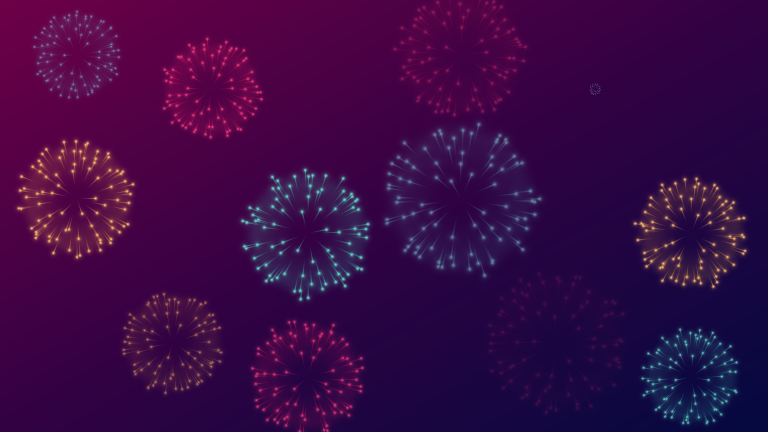
Give the GLSL for this background, as a Shadertoy shader.

```glsl
#define COLUMNS 4
#define ROWS 3
#define SPARKS 84
#define TRAIL_LENGTH 0.30
#define TRAIL_OPACITY 0.55
#define HEAD_SIZE 0.025
#define HALO_OPACITY 0.15
#define GOLD vec3(1.00, 0.68, 0.32)
#define PINK vec3(0.93, 0.10, 0.40)
#define TEAL vec3(0.30, 0.85, 0.76)
#define SLATE vec3(0.42, 0.52, 0.70)

float hash(vec2 p) {
    vec3 q = fract(p.xyx * 0.1031);
    q += dot(q, q.yzx + 33.33);
    return fract((q.x + q.y) * q.z);
}

// Diagonal dusk gradient, from upper left to lower right
vec3 nightSky(vec2 uv) {
    float t = 0.5 * (uv.x + 1.0 - uv.y);
    vec3 magenta = vec3(0.43, 0.0, 0.28);
    vec3 violet = vec3(0.195, 0.005, 0.26);
    vec3 navy = vec3(0.015, 0.035, 0.25);
    return t < 0.5 ? mix(magenta, violet, t * 2.0) : mix(violet, navy, t * 2.0 - 1.0);
}

// Outer columns, inner columns and rows each get their own hue
vec3 burstColor(int col, int row) {
    bool inner = col == 1 || col == 2;
    if (row % 2 == 1) return inner ? mix(TEAL, SLATE, 0.6 * float(col - 1)) : GOLD;
    if (inner) return PINK;
    if (row + col == 0) return GOLD;
    return row == 0 ? TEAL : SLATE;
}

// Dim shell, hollow in the middle and soft at the rim
float halo(float r) {
    return smoothstep(0.15, 0.9, r) * (1.0 - smoothstep(0.8, 1.06, r));
}

// Sparks of a unit hemisphere seen from the front: x = trails, y = heads
vec2 sparks(vec2 p, float seed, float blur) {
    vec2 cover = vec2(0.0);
    float headArea = HEAD_SIZE * HEAD_SIZE + 0.2 * blur * blur;
    for (int i = 0; i < SPARKS; i++) {
        float n = float(i);
        float depth = 0.95 * (n + 0.5) / float(SPARKS);
        float jitter = hash(vec2(n, seed)) - 0.5;
        float reach = sqrt(1.0 - depth * depth) + 0.14 * (hash(vec2(seed + 7.0, n)) - 0.5);
        float angle = n * 2.39996 + jitter * 0.4 + seed * 1.7;
        vec2 dir = vec2(cos(angle), sin(angle));

        // Position along and across the spark's path
        vec2 q = vec2(dot(p, dir), dot(p, vec2(-dir.y, dir.x)));
        float s = (q.x - reach) / TRAIL_LENGTH + 1.0;
        if (s > 0.0 && s < 1.0) {
            float width = 0.002 + 0.009 * s;
            float line = 1.0 - smoothstep(width - blur, width + blur, abs(q.y));
            cover.x = max(cover.x, line * pow(s, 1.2));
        }

        // Soft head with a faint bloom
        vec2 toHead = q - vec2(reach, 0.0);
        float d2 = dot(toHead, toHead);
        cover.y = max(cover.y, 0.82 * exp(-d2 / headArea) + 0.16 * exp(-d2 / 0.004));
    }
    return cover;
}

void mainImage(out vec4 fragColor, in vec2 fragCoord) {
    vec2 uv = fragCoord / iResolution.xy;
    float aspect = iResolution.x / iResolution.y;
    vec2 p = vec2(uv.x * aspect, uv.y);
    vec2 cell = vec2(aspect / float(COLUMNS), 1.0 / float(ROWS));
    vec3 color = nightSky(uv);

    // Bursts on a skewed, staggered lattice
    for (int k = 0; k < COLUMNS * ROWS; k++) {
        int col = k % COLUMNS, row = k / COLUMNS;
        float c = float(col), r = float(row);
        float colSign = col % 2 == 0 ? 1.0 : -1.0;
        float rowSign = row % 2 == 0 ? 1.0 : -1.0;
        float swell = sin(2.2 * c - 2.4);

        vec2 offset = vec2(0.75 - 0.25 * r + colSign * (0.025 + 0.125 * rowSign),
                           0.5 + 0.12 * colSign);
        vec2 center = (vec2(c, r) + offset) * cell;
        float radius = 0.146 - 0.008 * r - 0.012 * rowSign + 0.028 * swell;
        float strength = 0.85 - 0.7 * max(swell, 0.0) + 0.12 * r
                       - 0.16 * rowSign * (1.0 + colSign);
        strength = clamp(strength, 0.15 + 0.12 * r, 1.0);

        // The last one has only just ignited
        if (k == COLUMNS * ROWS - 1) {
            radius *= 0.14;
            strength *= 0.4;
        }

        vec2 local = (p - center) / radius;
        float dist = length(local);
        if (dist > 1.3) continue;

        vec3 tint = burstColor(col, row);
        float blur = 0.7 / (iResolution.y * radius);
        vec2 cover = sparks(local, float(k), blur) * strength;
        color = mix(color, tint, HALO_OPACITY * strength * halo(dist));
        color = mix(color, tint, TRAIL_OPACITY * cover.x);
        color = mix(color, mix(tint, vec3(1.0), 0.15), cover.y);
    }
    fragColor = vec4(color, 1.0);
}
```
